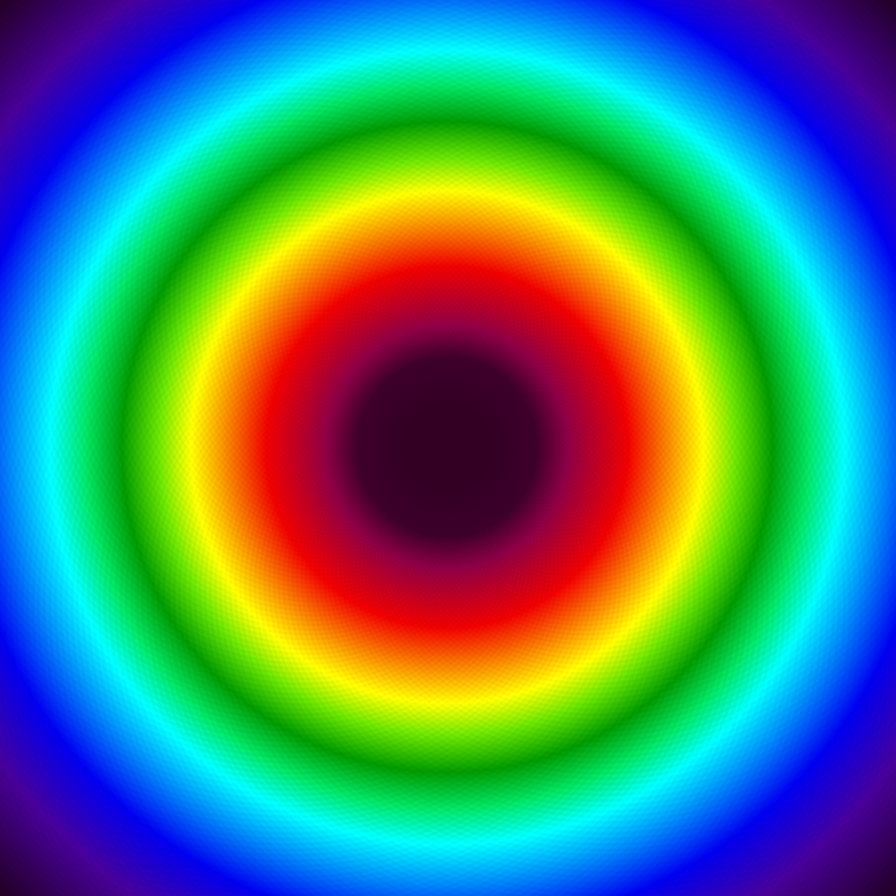
A WebGL 2 fragment shader for this background:

```glsl
#version 300 es
precision highp float;
// Concentric spectrum: a dark plum core opens through red, yellow, green,
// cyan and blue to violet corners. Colour is a piecewise ramp over radius,
// with a faint weave of fine rings and spokes laid on top.

uniform vec2 u_resolution;
out vec4 fragColor;

const float TAU = 6.2831853;
const vec2 CENTRE = vec2(0.499, 0.501);
const float CORE_RADIUS = 0.049;    // flat, unwoven disc
const float RING_COUNT = 150.0;     // fine rings per canvas unit
const float SPOKE_COUNT = 180.0;    // fine spokes per turn
const float WEAVE_STRENGTH = 0.035;

// Each stop is a colour and the radius where it is reached.
const int STOP_COUNT = 12;
const vec4 STOPS[STOP_COUNT] = vec4[](
    vec4(0.20, 0.00, 0.14, 0.049),  // plum core
    vec4(0.24, 0.00, 0.17, 0.100),
    vec4(0.55, 0.00, 0.27, 0.135),  // crimson
    vec4(0.94, 0.00, 0.00, 0.202),  // red
    vec4(1.00, 1.00, 0.00, 0.286),  // yellow
    vec4(0.42, 0.90, 0.00, 0.322),
    vec4(0.00, 0.60, 0.00, 0.363),  // dark green ring
    vec4(0.00, 0.90, 0.40, 0.404),
    vec4(0.00, 1.00, 1.00, 0.443),  // cyan
    vec4(0.00, 0.00, 0.94, 0.540),  // blue
    vec4(0.28, 0.00, 0.60, 0.610),  // violet
    vec4(0.14, 0.00, 0.16, 0.700)   // dark corners
);

vec3 spectrum(float radius) {
    vec3 colour = STOPS[0].rgb;
    for (int i = 1; i < STOP_COUNT; i++) {
        float t = (radius - STOPS[i - 1].a) / (STOPS[i].a - STOPS[i - 1].a);
        colour = mix(colour, STOPS[i].rgb, clamp(t, 0.0, 1.0));
    }
    return colour;
}

// Fine crossing of rings and spokes, from -1 to 1.
float weave(float radius, float angle) {
    return sin(TAU * RING_COUNT * radius) * cos(SPOKE_COUNT * angle);
}

void main() {
    float side = min(u_resolution.x, u_resolution.y);
    vec2 p = (gl_FragCoord.xy - 0.5 * u_resolution) / side + 0.5 - CENTRE;
    float radius = length(p);
    float angle = atan(p.y, p.x + 1e-6);

    // The weave starts outside the core and scales with the local colour.
    float woven = smoothstep(CORE_RADIUS, 2.0 * CORE_RADIUS, radius);
    vec3 colour = spectrum(radius);
    colour *= 1.0 + WEAVE_STRENGTH * woven * weave(radius, angle);

    fragColor = vec4(clamp(colour, 0.0, 1.0), 1.0);
}
```
